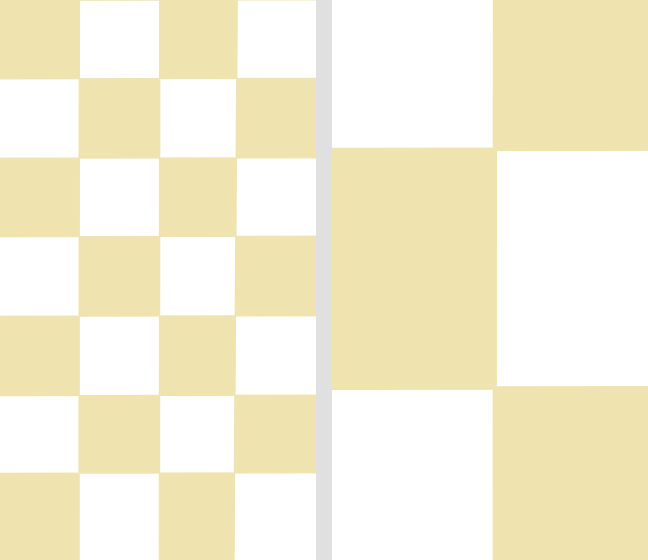
Left: the whole. Right: its middle third, enlarged.
Give the GLSL for this pattern, as a Shadertoy shader.

```glsl
// A hand-cut checkerboard, four columns by seven rows, of tan squares on white.
// Each tan square is a box bounded by slightly drifting grid lines and grown a
// little, so that neighbours overlap at the corners. A loop unites the boxes.

const vec3 TAN = vec3(0.937, 0.890, 0.686);
const vec3 WHITE = vec3(1.0);

// Lengths are in cells; the canvas is COLUMNS cells wide.
const int COLUMNS = 4;
const int ROWS = 7;
const vec2 OVERLAP = vec2(0.0090, 0.0076);               // growth of each tan edge
const vec3 COLUMN_SHIFT = vec3(0.0046, 0.0220, 0.0020);  // inner column lines
const vec3 COLUMN_LEAN = vec3(-0.0006, -0.0005, -0.0057);
const float ROW_SHIFT[ROWS] = float[ROWS](0.004, -0.002, 0.003, -0.004, 0.003, 0.008, -0.009);
const float ROW_TILT = -0.0015;
const float FAR = 100.0;                                 // outer lines lie off canvas

// Horizontal position of a column line at height y, measured from the top.
float columnLine(int i, float y) {
    if (i <= 0) return -FAR;
    if (i >= COLUMNS) return FAR;
    return float(i) + COLUMN_SHIFT[i - 1] + COLUMN_LEAN[i - 1] * y;
}

// Depth of a row line below the top at horizontal position x.
float rowLine(int j, float x) {
    if (j < 0) return -FAR;
    if (j >= ROWS) return FAR;
    return float(j) + ROW_SHIFT[j] + ROW_TILT * x;
}

// Signed distance to one grown cell, negative inside.
float cellDistance(vec2 p, int column, int row) {
    vec2 low = vec2(columnLine(column, p.y), rowLine(row, p.x));
    vec2 high = vec2(columnLine(column + 1, p.y), rowLine(row + 1, p.x));
    vec2 d = max(low - p, p - high) - OVERLAP;
    return max(d.x, d.y);
}

void mainImage(out vec4 fragColor, in vec2 fragCoord) {
    float pixel = float(COLUMNS) / iResolution.x;
    vec2 p = vec2(fragCoord.x, iResolution.y - fragCoord.y) * pixel;

    // Unite the tan cells; row -1 leaves only a sliver along the top.
    float d = FAR;
    for (int row = -1; row < ROWS; row++) {
        for (int column = 0; column < COLUMNS; column++) {
            if (((row + column) & 1) == 0) d = min(d, cellDistance(p, column, row));
        }
    }

    // One-pixel edge smoothing.
    float coverage = clamp(0.5 - d / pixel, 0.0, 1.0);
    fragColor = vec4(mix(WHITE, TAN, coverage), 1.0);
}
```
